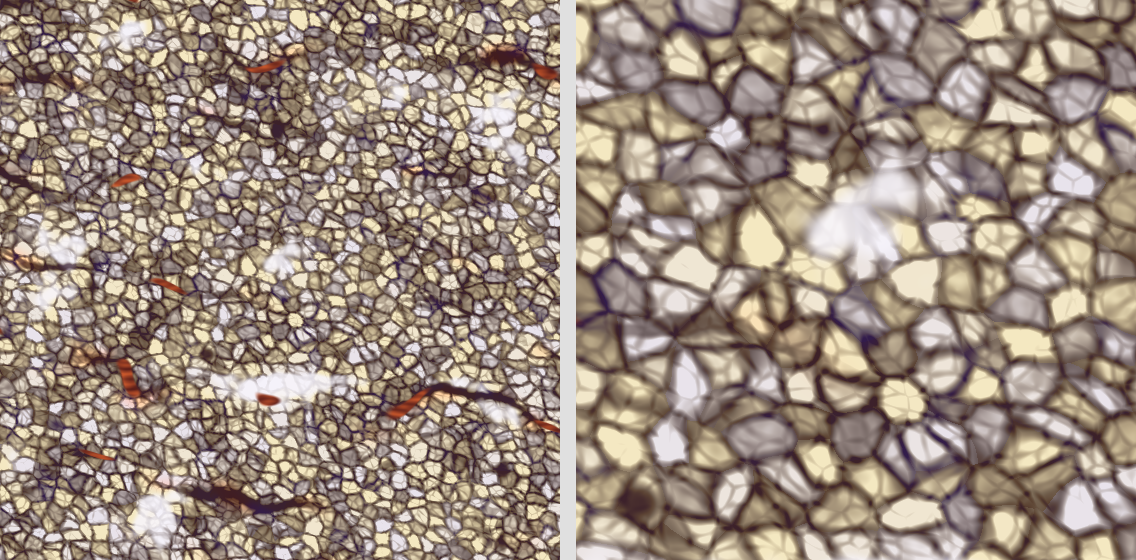
Left: the whole. Right: its middle third, enlarged.
A WebGL 1 fragment shader for this texture:

```glsl
precision highp float;
uniform vec2 u_resolution;

const float SEAM_ROWS = 6.5;
const float SEAM_SLOPE = 0.17;

vec2 hash2(vec2 p) {
  vec3 q = fract(p.xyx * vec3(0.1031, 0.1030, 0.0973));
  q += dot(q, q.yzx + 33.33);
  return fract((q.xx + q.yz) * q.zy);
}

float cornerSlope(vec2 cell, vec2 offset) {
  float angle = 6.2832 * hash2(cell + 50.0).x;
  return dot(vec2(cos(angle), sin(angle)), offset);
}

float gradientNoise(vec2 p) {
  vec2 i = floor(p), f = fract(p);
  vec2 u = f * f * f * (f * (f * 6.0 - 15.0) + 10.0);
  vec2 e = vec2(1.0, 0.0);
  return mix(mix(cornerSlope(i, f), cornerSlope(i + e.xy, f - e.xy), u.x),
             mix(cornerSlope(i + e.yx, f - e.yx), cornerSlope(i + e.xx, f - e.xx), u.x), u.y);
}

// Cellular grains: x = gap to the neighbouring grain, yz = random pair per grain
vec3 grains(vec2 p) {
  vec2 base = floor(p), id = base;
  float nearest = 9.0, second = 9.0;
  for (int y = -1; y <= 1; y++) {
    for (int x = -1; x <= 1; x++) {
      vec2 cell = base + vec2(float(x), float(y));
      float d = length(cell + hash2(cell + 17.0) - p);
      if (d < nearest) {
        second = nearest;
        nearest = d;
        id = cell;
      } else {
        second = min(second, d);
      }
    }
  }
  return vec3(second - nearest, hash2(id + 91.0));
}

// Mineral colours from dark cement to clear quartz, spaced by area
vec3 mineralRamp(float t) {
  vec3 c = mix(vec3(0.23, 0.13, 0.18), vec3(0.35, 0.26, 0.22), clamp((t - 0.05) / 0.12, 0.0, 1.0));
  c = mix(c, vec3(0.44, 0.38, 0.35), clamp((t - 0.17) / 0.15, 0.0, 1.0));
  c = mix(c, vec3(0.57, 0.51, 0.47), clamp((t - 0.32) / 0.20, 0.0, 1.0));
  c = mix(c, vec3(0.74, 0.69, 0.63), clamp((t - 0.52) / 0.21, 0.0, 1.0));
  return mix(c, vec3(0.93, 0.90, 0.85), clamp((t - 0.73) / 0.18, 0.0, 1.0));
}

// Wavy sloping seams: x = signed distance to the nearest one, y = its row
vec2 seamCoord(vec2 p) {
  float s = SEAM_ROWS * (p.y + SEAM_SLOPE * p.x);
  s += 0.9 * gradientNoise(p * 3.0 + 4.0) + 0.3 * gradientNoise(p * 10.0);
  return vec2((fract(s) - 0.5) / SEAM_ROWS, floor(s));
}

// Spindle-shaped inclusions scattered along a seam
float lensMask(vec2 p, vec2 seam) {
  float along = p.x * 4.0 + hash2(vec2(seam.y, 3.0)).x;
  vec2 rnd = hash2(vec2(floor(along), seam.y + 40.0));
  float dx = (fract(along) - 0.5) / 4.0;
  float reach = length(vec2(dx / mix(0.022, 0.042, rnd.y), seam.x / 0.009));
  return step(0.58, rnd.x) * (1.0 - smoothstep(0.65, 1.15, reach));
}

void main() {
  vec2 p = gl_FragCoord.xy / u_resolution.y;
  vec2 warp = vec2(gradientNoise(p * 28.0), gradientNoise(p * 28.0 + 70.0));
  vec2 bedded = vec2(p.x, p.y + SEAM_SLOPE * p.x) + 0.009 * warp;

  // Packed grains with finer fragments between them
  vec3 coarse = grains(bedded * vec2(37.0, 43.0));
  vec3 fine = grains(bedded * vec2(72.0, 80.0) + 31.0);
  float body = mix(smoothstep(0.0, 0.42, coarse.x), smoothstep(0.0, 0.45, fine.x), 0.27);
  float tone = 0.08 + body * (0.55 + 0.55 * coarse.y);
  tone += 0.28 * gradientNoise(p * 9.0) + 0.16 * gradientNoise(p * 95.0);

  // Dark seams that swell, thin out and break
  vec2 seam = seamCoord(p);
  float ragged = abs(seam.x + 0.009 * gradientNoise(p * 55.0));
  float swell = smoothstep(-0.15, 0.3, gradientNoise(vec2(p.x * 3.0, seam.y * 7.31 + 0.4)));
  float core = swell * (1.0 - smoothstep(0.003, 0.005 + 0.011 * swell, ragged));
  float halo = swell * exp(-pow(seam.x / 0.022, 2.0));
  float blot = smoothstep(0.46, 0.58, gradientNoise(p * 15.0 + 8.0));
  tone = tone * (1.0 - 0.9 * max(core, blot)) - 0.14 * halo;

  // Open pores, bright and ragged
  float poreField = gradientNoise(p * vec2(5.0, 8.0) + 23.0) + 0.22 * gradientNoise(p * 33.0);
  float pore = smoothstep(0.38, 0.52, poreField) * (1.0 - core);
  tone += 0.18 * smoothstep(0.2, 0.45, poreField) * (1.0 - core);

  // Warm and cool grain tints, rusty seam stain
  vec3 color = mineralRamp(tone);
  color *= mix(vec3(1.03, 1.01, 0.89), vec3(0.98, 0.99, 1.09), smoothstep(0.2, 1.0, coarse.z));
  float rust = halo * smoothstep(0.0, 0.35, gradientNoise(p * vec2(9.0, 16.0) + 5.0));
  color = mix(color, color * vec3(1.12, 0.82, 0.68), rust);
  float violet = smoothstep(0.1, 0.4, gradientNoise(p * 19.0 + 60.0)) * (1.0 - smoothstep(0.1, 0.5, tone));
  color += violet * vec3(-0.03, -0.02, 0.10);
  color = mix(color, vec3(0.97, 0.96, 0.99), 0.85 * pore);

  // Orange-red inclusions with a streaked interior
  float streak = 0.5 + gradientNoise(p * vec2(35.0, 110.0));
  vec3 amber = mix(vec3(0.36, 0.12, 0.10), vec3(0.78, 0.34, 0.17), clamp(streak, 0.0, 1.0));
  color = mix(color, amber, lensMask(p, seam));

  gl_FragColor = vec4(clamp(color, 0.0, 1.0), 1.0);
}
```
